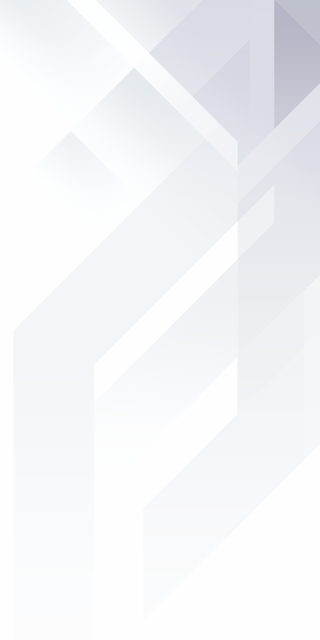
A WebGL 1 fragment shader for this background:

```glsl
precision highp float;
// Pale overlapping translucent panels, cool grey at the top right, fading to white.
// Every panel is a product of half planes along x, the rising diagonal (rise)
// and the falling diagonal (fall), tinted with a soft gradient.
uniform vec2 u_resolution;

// Antialiased half plane: 1 where v exceeds the edge
float past(float v, float edge) {
  float soft = 0.9 / u_resolution.x;
  return smoothstep(-soft, soft, v - edge);
}

float band(float v, float lo, float hi) {
  return past(v, lo) - past(v, hi);
}

void main() {
  // x runs 0..1 from the left, y runs 0..2 from the top
  vec2 p = gl_FragCoord.xy / u_resolution;
  p.y = 2.0 - 2.0 * p.y;
  float rise = p.x + p.y;
  float fall = p.x - p.y;
  vec3 white = vec3(0.995, 0.997, 0.998);
  vec3 col = white;

  // Top left panel, brightening toward its falling edge
  float corner = past(fall, -0.188) * (1.0 - past(rise, 0.63));
  float glow = smoothstep(-0.2, 0.1, fall) * (1.0 - 0.9 * rise / 0.63);
  col = mix(col, vec3(0.89, 0.915, 0.935), 0.85 * corner * glow);

  // Faint shadow below the crossing of the first two diagonals
  float shadow = past(rise, 0.63) * (1.0 - past(fall, -0.188));
  shadow *= smoothstep(-0.46, -0.188, fall) * (1.0 - smoothstep(0.6, 1.1, rise));
  col = mix(col, vec3(0.935, 0.945, 0.96), shadow);

  // Long bent panel descending on the left
  float bent = past(p.x, 0.042) * past(rise, 1.076);
  bent *= 1.0 - past(p.x, 0.294) * past(rise, 1.435);
  col = mix(col, vec3(0.955, 0.96, 0.971), bent * (1.0 - 0.8 * smoothstep(1.0, 2.0, p.y)));

  // Central diamond, darkest along its upper right side
  float diamond = band(fall, -0.188, 0.299) * band(rise, 0.63, 1.435);
  diamond *= 1.0 - past(p.x, 0.742);
  float shade = mix(0.08, 0.95, smoothstep(-0.188, 0.208, fall));
  shade *= mix(1.0, 0.5, smoothstep(0.63, 1.38, rise));
  col = mix(col, vec3(0.89, 0.91, 0.93), diamond * shade);

  // Panel under the bright rising stripe
  float under = band(p.x, 0.294, 0.742) * band(rise, 1.552, 1.859);
  under *= (1.0 - smoothstep(0.85, 1.5, p.y)) * mix(0.6, 1.0, p.x);
  col = mix(col, vec3(0.93, 0.935, 0.95), under);

  // Pale bent panels at the lower right
  float lower = past(p.x, 0.742) * past(rise, 1.859);
  lower = max(lower, past(p.x, 0.448) * past(rise, 2.036));
  lower *= 1.0 - past(rise, 2.388);
  lower *= (1.0 - smoothstep(1.0, 1.95, p.y)) * (1.0 - 0.3 * past(p.x, 0.951));
  col = mix(col, vec3(0.925, 0.932, 0.945), 0.85 * lower);
  float haze = past(p.x, 0.448) * band(rise, 2.036, 2.388);
  col = mix(col, vec3(0.965, 0.967, 0.973), 0.4 * haze);

  // Light wedge at the top, right of the bright falling stripe
  float wedge = past(fall, 0.299) * (1.0 - past(rise, 0.63));
  col = mix(col, mix(vec3(0.94, 0.95, 0.96), vec3(0.875, 0.89, 0.915),
                     smoothstep(0.3, 0.55, fall)), wedge);

  // Cool grey body of the right side
  float right = max(past(fall, 0.299), past(p.x, 0.742)) * band(rise, 0.63, 1.859);
  vec3 grey = mix(vec3(0.81, 0.825, 0.868), vec3(0.925, 0.93, 0.945),
                  clamp(p.y / 1.1, 0.0, 1.0));
  grey = mix(grey, white, 0.2 * (1.0 - past(rise, 0.904)) * (1.0 - past(p.x, 0.781)));
  grey = mix(grey, white, 0.15 * (1.0 - smoothstep(0.299, 0.5, fall)));
  grey = mix(grey, white, 0.22 * band(p.x, 0.781, 0.857) * (1.0 - smoothstep(0.0, 0.5, p.y)));
  col = mix(col, grey, right);

  // Darkest corner, split by a short falling edge
  float dark = past(p.x, 0.857) * (1.0 - past(rise, 1.26));
  dark *= 1.0 - 0.55 * smoothstep(0.05, 0.4, p.y);
  dark *= 1.0 - 0.35 * past(fall, 0.859);
  col = mix(col, vec3(0.70, 0.705, 0.765), 0.9 * dark);

  // Translucent rising stripes
  col = mix(col, white, 0.25 * past(p.x, 0.742) * band(rise, 1.26, 1.378));
  float stripe = band(p.x, 0.294, 0.857) * band(rise, 1.435, 1.552);
  col = mix(col, white, stripe * mix(0.85, 0.4, past(p.x, 0.742)));

  // Bright falling stripe
  float beam = band(fall, 0.208, 0.299) * (1.0 - past(p.x, 0.742));
  col = mix(col, white, beam * mix(0.95, 0.35, smoothstep(0.55, 1.15, rise)));

  gl_FragColor = vec4(col, 1.0);
}
```
